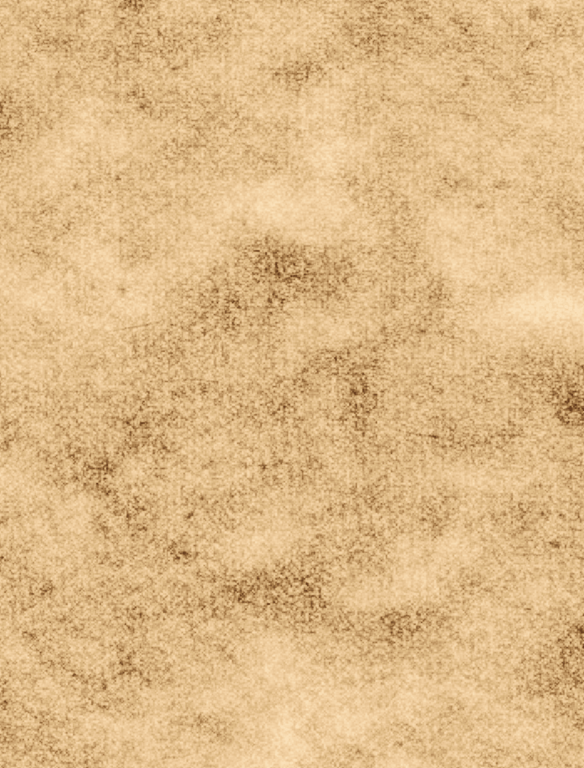
Write a Shadertoy shader that draws this texture.

```glsl
// Aged parchment: warped cloudy stains, mottling and fine paper grain are summed
// into one "wear" value of roughly unit variance, then darkened by clustered
// specks, foxing spots and a few hairline scratches, and coloured by a tan ramp.

const vec3 HIGHLIGHT = vec3(0.98, 0.88, 0.72);
const vec3 CREAM     = vec3(0.95, 0.82, 0.64);
const vec3 SAND      = vec3(0.91, 0.77, 0.58);
const vec3 TAN       = vec3(0.87, 0.73, 0.52);
const vec3 OCHRE     = vec3(0.82, 0.67, 0.47);
const vec3 BROWN     = vec3(0.76, 0.60, 0.40);
const vec3 UMBER     = vec3(0.67, 0.50, 0.30);
const vec3 FOXING    = vec3(0.42, 0.25, 0.12);

const float STAIN_AMOUNT  = 0.62;
const float MOTTLE_AMOUNT = 0.36;
const float FOLD_AMOUNT   = 0.14;
const float GRAIN_AMOUNT  = 0.62;
const float SPECK_AMOUNT  = 1.1;
const float SPOT_AMOUNT   = 2.0;
const float SCRATCH_AMOUNT = 1.0;
const float BASE_WEAR     = -0.10;
const float STAIN_TILT    = 0.2;    // radians, stains rise to the right
const float GRAIN_CELLS   = 300.0;  // per canvas height
const float SPOT_CELLS    = 11.0;
const int   SCRATCHES     = 6;

float hash(vec2 p) {
    return fract(sin(dot(p, vec2(127.1, 311.7))) * 43758.5453);
}

// Value noise, centred on zero with a standard deviation near one
float noise(vec2 p) {
    vec2 i = floor(p), f = fract(p);
    f = f * f * (3.0 - 2.0 * f);
    float low  = mix(hash(i), hash(i + vec2(1, 0)), f.x);
    float high = mix(hash(i + vec2(0, 1)), hash(i + vec2(1, 1)), f.x);
    return (mix(low, high, f.y) - 0.5) / 0.2145;
}

mat2 rotation(float a) {
    return mat2(cos(a), sin(a), -sin(a), cos(a));
}

// Fractal sum, rescaled to unit deviation
float fbm(vec2 p, float gain) {
    float sum = 0.0, power = 0.0, amp = 1.0;
    for (int i = 0; i < 5; i++) {
        sum += amp * noise(p);
        power += amp * amp;
        amp *= gain;
        p = rotation(0.15) * p * 2.03 + 17.3;
    }
    return sum / sqrt(power);
}

// Small ragged foxing marks, one candidate per cell
float spots(vec2 p) {
    float mark = 0.0;
    vec2 ragged = p + 0.0022 * vec2(noise(p * 140.0), noise(p * 140.0 + 31.0));
    vec2 cell = floor(p * SPOT_CELLS);
    for (int y = -1; y <= 1; y++)
    for (int x = -1; x <= 1; x++) {
        vec2 id = cell + vec2(x, y);
        vec2 centre = (id + vec2(hash(id + 3.1), hash(id + 7.7))) / SPOT_CELLS;
        float radius = mix(0.003, 0.010, pow(hash(id + 12.4), 3.0));
        float present = step(0.62, hash(id + 21.9)) * mix(0.35, 1.0, hash(id + 5.2));
        float d = length((ragged - centre) * vec2(0.85, 1.1));
        mark = max(mark, present * (1.0 - smoothstep(0.2 * radius, 1.5 * radius, d)));
    }
    return mark;
}

// Faint, slightly bowed hairlines
float scratches(vec2 p, float aspect) {
    float mark = 0.0;
    for (int i = 0; i < SCRATCHES; i++) {
        vec2 seed = vec2(float(i), 4.7);
        vec2 centre = vec2(aspect * hash(seed), hash(seed + 9.3));
        vec2 q = rotation(0.5 * (hash(seed + 2.6) - 0.5)) * (p - centre);
        float halfLength = mix(0.03, 0.08, hash(seed + 6.1));
        float bow = 4.0 * (hash(seed + 8.2) - 0.5) * q.x * q.x;
        float d = abs(q.y - bow + 0.0007 * noise(p * 60.0));
        float ends = 1.0 - smoothstep(0.4 * halfLength, halfLength, abs(q.x));
        mark = max(mark, ends * (1.0 - smoothstep(0.0004, 0.0026, d)));
    }
    return mark;
}

// Ramp knots sit where each colour takes its share of the wear distribution
vec3 parchment(float wear) {
    vec3 c = mix(HIGHLIGHT, CREAM, clamp((wear + 2.4) / 1.09, 0.0, 1.0));
    c = mix(c, SAND,   clamp((wear + 1.31) / 0.87, 0.0, 1.0));
    c = mix(c, TAN,    clamp((wear + 0.44) / 0.69, 0.0, 1.0));
    c = mix(c, OCHRE,  clamp((wear - 0.25) / 0.67, 0.0, 1.0));
    c = mix(c, BROWN,  clamp((wear - 0.92) / 0.68, 0.0, 1.0));
    c = mix(c, UMBER,  clamp((wear - 1.60) / 0.73, 0.0, 1.0));
    return mix(c, FOXING, clamp((wear - 2.33) / 1.8, 0.0, 1.0));
}

void mainImage(out vec4 fragColor, in vec2 fragCoord) {
    vec2 p = fragCoord / iResolution.y;
    float aspect = iResolution.x / iResolution.y;

    // Broad stains, stretched along the tilt and warped
    vec2 warp = 0.035 * vec2(noise(p * 6.0 + 40.0), noise(p * 6.0 + 80.0));
    vec2 q = rotation(-STAIN_TILT) * (p + warp);
    float stain = fbm(q * vec2(3.6, 6.4) + 5.0, 0.5);
    float mottle = fbm(p * vec2(17.0, 21.0) + 60.0, 0.75);
    float folds = noise((p + warp) * vec2(24.0, 5.0) + 90.0);

    // Grain is coarser in contrast where the paper is stained
    float grain = 0.8 * noise(p * GRAIN_CELLS) + 0.6 * noise(p * GRAIN_CELLS * 1.53 + 11.0);
    float roughness = clamp(1.0 + 0.18 * stain + 0.12 * mottle, 0.6, 1.5);

    // Dark specks gather in worn patches
    float patches = smoothstep(0.3, 2.0, 0.6 * stain + 0.8 * mottle);
    float specks = patches * smoothstep(0.7, 1.9, noise(p * 125.0 + 23.0));

    float wear = BASE_WEAR + STAIN_AMOUNT * stain + MOTTLE_AMOUNT * mottle
               + FOLD_AMOUNT * folds + GRAIN_AMOUNT * roughness * grain
               + SPECK_AMOUNT * specks + SPOT_AMOUNT * spots(p)
               + SCRATCH_AMOUNT * scratches(p, aspect);
    fragColor = vec4(parchment(wear), 1.0);
}
```
